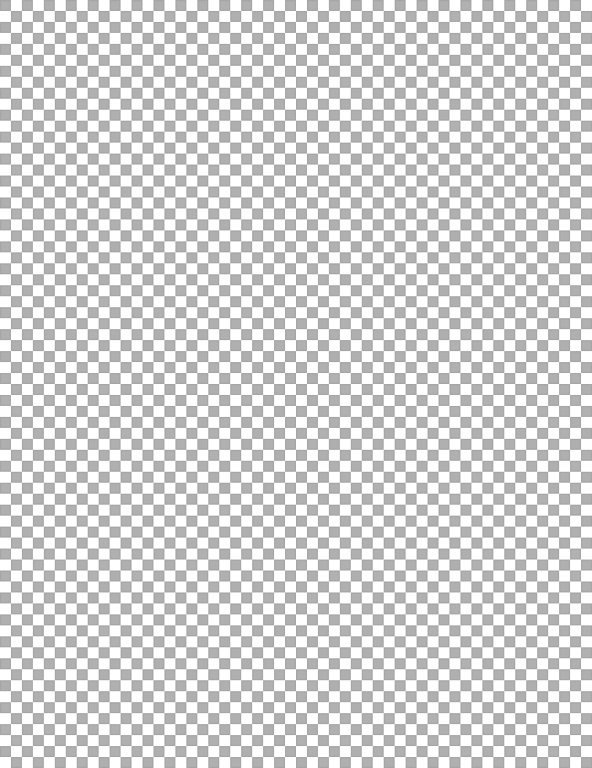
A Shadertoy shader for this pattern:

```glsl
// Integral of a square wave that alternates +1 and -1 per cell
vec2 squareWaveIntegral(vec2 x) {
    return 1.0 - abs(2.0 * fract(0.5 * x) - 1.0);
}

// Box-filtered checkerboard coverage: 1 where both indices share parity
float checkerCoverage(vec2 cell, vec2 width) {
    vec2 wave = (squareWaveIntegral(cell + 0.5 * width)
               - squareWaveIntegral(cell - 0.5 * width)) / width;
    return 0.5 + 0.5 * wave.x * wave.y;
}

void mainImage(out vec4 fragColor, in vec2 fragCoord) {
    // 54 columns and 70 rows, counted from the upper left
    vec2 cellCount = vec2(54.0, 70.0);
    vec2 uv = fragCoord / iResolution.xy;
    vec2 cell = cellCount * vec2(uv.x, 1.0 - uv.y);
    vec2 pixelWidth = cellCount / iResolution.xy;

    // Grey squares with a slightly darker rim
    vec2 fromCenter = abs(fract(cell) - 0.5);
    float edgeDistance = 0.5 - max(fromCenter.x, fromCenter.y);
    float grey = mix(0.65, 0.69, smoothstep(0.07, 0.17, edgeDistance));

    // Faint tonal drift between squares
    vec2 id = floor(cell);
    grey += 0.003 * sin(id.x * 1.7 + 2.0 * sin(id.y * 2.3));

    float shade = mix(1.0, grey, checkerCoverage(cell, pixelWidth));
    fragColor = vec4(vec3(shade), 1.0);
}
```
